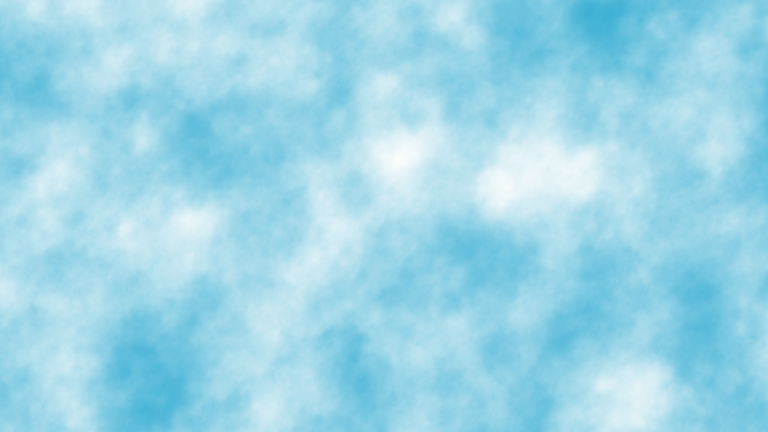
This texture is drawn by a Shadertoy shader. Its source:

```glsl
const vec3 DEEP_SKY = vec3(0.25, 0.695, 0.835);
const vec3 CLOUD_WHITE = vec3(1.0, 0.995, 0.99);
const vec2 DRIFT = vec2(0.6, 0.8);

// Three random values per cell
vec3 hash3(vec2 cell) {
    vec3 q = fract(cell.xyx * vec3(0.1031, 0.1030, 0.0973));
    q += dot(q, q.yxz + 33.33);
    return fract((q.xxy + q.yzz) * q.zyx);
}

// Cellular noise: each cell scatters one soft puff, light or dark
float puffs(vec2 p, float seed) {
    vec2 cell = floor(p);
    vec2 local = p - cell;
    float sum = 0.0;
    for (int y = -1; y <= 1; y++) {
        for (int x = -1; x <= 1; x++) {
            vec2 neighbour = vec2(x, y);
            vec3 rnd = hash3(cell + neighbour + seed);
            vec2 offset = neighbour + rnd.xy - local;
            float falloff = max(1.0 - dot(offset, offset), 0.0);
            sum += (2.0 * rnd.z - 1.0) * falloff * falloff * falloff;
        }
    }
    return sum;
}

// Layers of ever finer puffs, turned between octaves
float cloudLayers(vec2 p, int octaves, float gain) {
    mat2 turn = mat2(0.8, 0.6, -0.6, 0.8);
    float sum = 0.0;
    float amplitude = 1.0;
    for (int i = 0; i < octaves; i++) {
        sum += amplitude * puffs(p, 17.0 * float(i) + 101.0);
        p = turn * p * 2.03 + 3.7;
        amplitude *= gain;
    }
    return sum;
}

// Coordinates along and across a direction, scaled separately
vec2 stretchAlong(vec2 p, vec2 dir, vec2 frequency) {
    vec2 across = vec2(-dir.y, dir.x);
    return vec2(dot(p, dir), dot(p, across)) * frequency;
}

// Eases values far from the middle so peaks stay soft
float softLimit(float value, float limit) {
    return value / sqrt(1.0 + value * value / (limit * limit));
}

vec3 skyColor(float density) {
    return mix(DEEP_SKY, CLOUD_WHITE, clamp(density, 0.0, 1.0));
}

void mainImage(out vec4 fragColor, in vec2 fragCoord) {
    vec2 p = fragCoord / iResolution.y;
    vec2 q = stretchAlong(p, DRIFT, vec2(4.4, 5.2));
    float billow = 0.36 * cloudLayers(q, 6, 0.54);
    float density = 0.45 + softLimit(billow, 0.8);
    fragColor = vec4(skyColor(density), 1.0);
}
```
